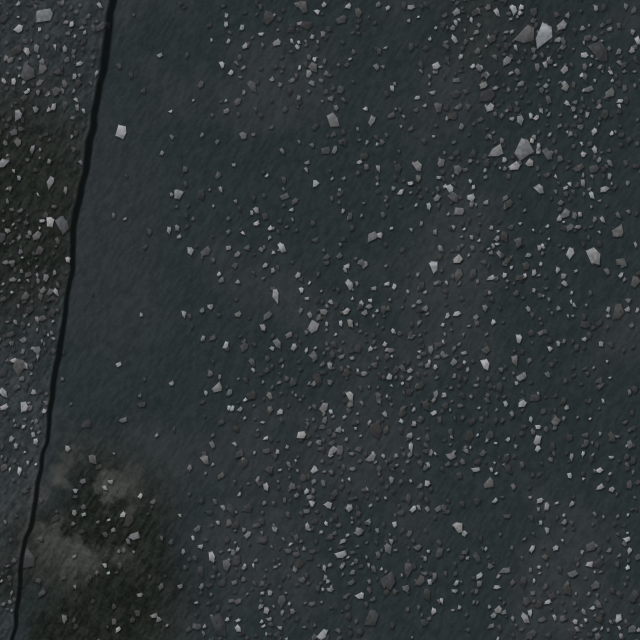
Write a Shadertoy shader that draws this texture.

```glsl
// Dark slate slab with a slanting crack, mossy stain and scattered pale grit.
// Layered value noise tints the stone; jittered grids place angular chips
// whose number follows a hand-shaped density field.

#define SLATE vec3(0.162, 0.190, 0.199)
#define PALE_SLATE vec3(0.205, 0.222, 0.228)
#define MOSS vec3(0.118, 0.132, 0.115)
#define LICHEN vec3(0.285, 0.290, 0.275)
#define CHIP_TINT vec3(0.965, 1.0, 1.035)
#define CHIP_DIM 0.23
#define CHIP_BRIGHT 0.64
#define GRAIN_CONTRAST 0.055
#define EDGE_SOFTNESS 0.0013
#define CRACK_WIDTH 0.0045

float hash(vec2 p) {
    vec3 q = fract(p.xyx * 0.1031);
    q += dot(q, q.yzx + 33.33);
    return fract((q.x + q.y) * q.z);
}

float noise(vec2 p) {
    vec2 i = floor(p), f = fract(p);
    f = f * f * (3.0 - 2.0 * f);
    float low = mix(hash(i), hash(i + vec2(1, 0)), f.x);
    float high = mix(hash(i + vec2(0, 1)), hash(i + vec2(1, 1)), f.x);
    return mix(low, high, f.y);
}

float fbm(vec2 p) {
    float sum = 0.0, gain = 0.5;
    for (int i = 0; i < 5; i++) {
        sum += gain * noise(p);
        p = mat2(1.6, 1.2, -1.2, 1.6) * p + 7.3;
        gain *= 0.5;
    }
    return sum;
}

vec2 rotate(vec2 p, float a) {
    return vec2(cos(a) * p.x + sin(a) * p.y, cos(a) * p.y - sin(a) * p.x);
}

// Soft elliptical patch: 1 at its centre, 0 outside
float patchMask(vec2 p, vec2 centre, vec2 size) {
    return 1.0 - smoothstep(0.35, 1.0, length((p - centre) / size));
}

// Signed horizontal distance to the crack, negative on its left
float crackSide(vec2 p) {
    float wobble = 0.012 * (noise(vec2(p.y * 9.0, 4.0)) - 0.5)
                 + 0.005 * (noise(vec2(p.y * 45.0, 8.0)) - 0.5);
    return p.x - 0.02 - 0.155 * p.y - wobble;
}

float mossMask(vec2 p) {
    vec2 warp = 0.08 * (vec2(noise(p * 13.0), noise(p * 13.0 + 40.0)) - 0.5);
    return patchMask(p + warp, vec2(0.17, 0.10), vec2(0.19, 0.29));
}

// Share of grid cells that hold a chip
float density(vec2 p) {
    float cluster = smoothstep(0.3, 0.72, noise(p * 10.0 + 3.0));
    float field = smoothstep(0.2, 0.48, p.x) * (0.28 + 0.5 * cluster);
    float strip = (1.0 - smoothstep(-0.015, 0.0, crackSide(p))) * (0.2 + 0.75 * cluster);
    float drift = 0.8 * patchMask(p, vec2(0.41, 0.09), vec2(0.16, 0.25));
    float moss = 0.22 * mossMask(p);
    return max(max(field, strip), max(drift, moss)) + 0.04;
}

// Draw one layer of angular chips with a small cast shadow
void scatter(inout vec3 col, vec2 p, float cell, float radius, float amount, float seed) {
    vec2 home = floor(p / cell);
    for (int y = -1; y <= 1; y++)
    for (int x = -1; x <= 1; x++) {
        vec2 id = home + vec2(x, y);
        vec2 key = id + seed + 50.0;
        vec2 centre = (id + 0.1 + 0.8 * vec2(hash(key + 11.0), hash(key + 23.0))) * cell;
        if (hash(key) > amount * density(centre)) continue;

        float size = radius * mix(0.6, 1.4, pow(hash(key + 37.0), 1.5));
        float lean = 1.1 + 2.2 * (hash(key + 41.0) - 0.5);
        vec2 stretch = vec2(mix(0.65, 1.0, hash(key + 53.0)), 1.2);
        vec2 d = rotate(p - centre, lean) * stretch.xy;
        vec2 s = rotate(p - centre - vec2(0.0012, -0.0022), lean) * stretch;
        float body = -1.0, shade = -1.0;
        for (int k = 0; k < 5; k++) {
            float a = 1.2566 * (float(k) + 0.7 * hash(key + float(k) * 3.1));
            vec2 facet = vec2(cos(a), sin(a));
            body = max(body, dot(d, facet) - size);
            shade = max(shade, dot(s, facet) - size);
        }
        float cover = 1.0 - smoothstep(-EDGE_SOFTNESS, EDGE_SOFTNESS, body);
        float shadow = 1.0 - smoothstep(-EDGE_SOFTNESS, 2.0 * EDGE_SOFTNESS, shade);
        float value = mix(CHIP_DIM, CHIP_BRIGHT, pow(hash(key + 67.0), 1.9));
        value *= 0.95 + 0.15 * clamp(dot(p - centre, vec2(-0.5, 0.85)) / size, -1.0, 1.0);
        value *= 0.88 + 0.24 * noise(p * 230.0);
        vec3 tint = CHIP_TINT + vec3(0.05, 0.0, -0.03) * hash(key + 79.0);
        col *= 1.0 - 0.32 * shadow;
        col = mix(col, value * tint, 0.93 * cover);
    }
}

void mainImage(out vec4 fragColor, in vec2 fragCoord) {
    vec2 p = fragCoord / iResolution.y;
    float side = crackSide(p);
    float strip = 1.0 - smoothstep(-0.01, 0.005, side);
    float cloud = fbm(p * 7.0);

    // Stone tone: cloudy slate, worn strip, brown and mossy stains
    vec3 col = mix(SLATE, PALE_SLATE, 0.7 * smoothstep(0.48, 0.72, cloud));
    col = mix(col, PALE_SLATE, 0.45 * patchMask(p, vec2(0.17, 0.62), vec2(0.14, 0.3)));
    col = mix(col, PALE_SLATE, 0.4 * strip);
    float brown = strip * patchMask(p, vec2(0.03, 0.68), vec2(0.2, 0.25));
    brown = max(brown, 0.25 * patchMask(p, vec2(0.79, 0.97), vec2(0.16, 0.15)));
    float moss = mossMask(p);
    col = mix(col, MOSS, max(0.75 * brown, 0.9 * moss));
    float crust = smoothstep(0.42, 0.62, fbm(p * 24.0 + 9.0));
    crust *= patchMask(p, vec2(0.13, 0.20), vec2(0.13, 0.17));
    col = mix(col, LICHEN, 0.75 * crust);

    // Slanted fine grain, rougher on stained stone
    vec2 along = rotate(p, 1.0);
    float grain = noise(along * vec2(85.0, 240.0)) + 0.6 * noise(p * 310.0) - 0.8;
    col += GRAIN_CONTRAST * grain * (0.65 + 0.7 * max(moss, strip));

    // Crack: dark groove, wider at the top, with a faint lit lip
    float width = CRACK_WIDTH * mix(0.35, 1.15, p.y) * (0.6 + 0.8 * noise(vec2(p.y * 22.0, 2.0)));
    float groove = 1.0 - smoothstep(width * 0.5, width + 0.003, abs(side));
    float lip = 1.0 - smoothstep(0.0, 0.004, abs(side + width + 0.004));
    col += 0.045 * lip * noise(p * 60.0);

    // Grit from fine to coarse
    scatter(col, p, 0.0135, 0.0030, 0.75, 0.0);
    scatter(col, p, 0.0250, 0.0046, 0.62, 130.0);
    scatter(col, p, 0.0560, 0.0085, 0.30, 270.0);
    col = mix(col, vec3(0.045, 0.055, 0.055), 0.88 * groove);

    fragColor = vec4(clamp(col, 0.0, 1.0), 1.0);
}
```
